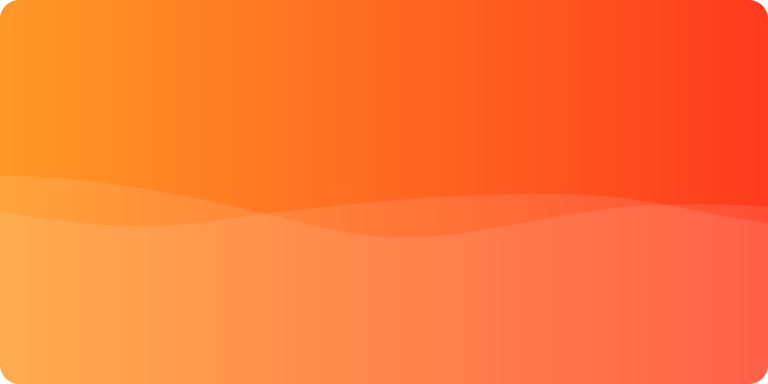
Write a WebGL 1 fragment shader that draws this background.

```glsl
precision highp float;
// Rounded banner: amber-to-red gradient with two translucent waves along the lower half.
uniform vec2 u_resolution;

const vec3 AMBER = vec3(1.0, 0.600, 0.148);
const vec3 RED = vec3(1.0, 0.228, 0.115);
const vec3 WHITE = vec3(1.0);
const float WAVE_ALPHA = 0.10;
const float CORNER_RADIUS = 0.050; // in canvas heights

// Wave knots: x, height, slope
const vec3 SWELL_0 = vec3(0.0, 0.542, 0.0);
const vec3 SWELL_1 = vec3(0.345, 0.4435, -0.48);
const vec3 SWELL_2 = vec3(0.521, 0.381, 0.0);
const vec3 SWELL_3 = vec3(0.853, 0.466, 0.04);
const vec3 SWELL_4 = vec3(1.0, 0.462, -0.14);

const vec3 RIPPLE_0 = vec3(0.0, 0.449, -0.34);
const vec3 RIPPLE_1 = vec3(0.189, 0.410, 0.0);
const vec3 RIPPLE_2 = vec3(0.345, 0.4435, 0.24);
const vec3 RIPPLE_3 = vec3(0.710, 0.4955, 0.0);
const vec3 RIPPLE_4 = vec3(0.866, 0.467, -0.38);
const vec3 RIPPLE_5 = vec3(1.0, 0.418, -0.32);

// Cubic Hermite curve between two knots
float hermite(vec3 a, vec3 b, float x) {
  float span = b.x - a.x;
  float t = (x - a.x) / span;
  float s = 1.0 - t;
  float bend = t * s * span * (a.z * s - b.z * t);
  return mix(a.y, b.y, t * t * (3.0 - 2.0 * t)) + bend;
}

float swellHeight(float x) {
  if (x < SWELL_1.x) return hermite(SWELL_0, SWELL_1, x);
  if (x < SWELL_2.x) return hermite(SWELL_1, SWELL_2, x);
  if (x < SWELL_3.x) return hermite(SWELL_2, SWELL_3, x);
  return hermite(SWELL_3, SWELL_4, x);
}

float rippleHeight(float x) {
  if (x < RIPPLE_1.x) return hermite(RIPPLE_0, RIPPLE_1, x);
  if (x < RIPPLE_2.x) return hermite(RIPPLE_1, RIPPLE_2, x);
  if (x < RIPPLE_3.x) return hermite(RIPPLE_2, RIPPLE_3, x);
  if (x < RIPPLE_4.x) return hermite(RIPPLE_3, RIPPLE_4, x);
  return hermite(RIPPLE_4, RIPPLE_5, x);
}

float roundedBox(vec2 p, vec2 halfSize, float radius) {
  vec2 q = abs(p) - halfSize + radius;
  return length(max(q, 0.0)) + min(max(q.x, q.y), 0.0) - radius;
}

// Antialiased coverage: 1 where the signed distance is negative
float coverage(float signedDistance, float pixel) {
  return clamp(0.5 - signedDistance / pixel, 0.0, 1.0);
}

void main() {
  vec2 uv = gl_FragCoord.xy / u_resolution;
  float pixel = 1.0 / u_resolution.y;

  // Horizontal gradient
  vec3 color = mix(AMBER, RED, uv.x);

  // Translucent waves, doubly lightened where they overlap
  float swell = coverage(uv.y - swellHeight(uv.x), pixel);
  float ripple = coverage(uv.y - rippleHeight(uv.x), pixel);
  color = mix(color, WHITE, WAVE_ALPHA * swell);
  color = mix(color, WHITE, WAVE_ALPHA * ripple);

  // Rounded corners on white; straight sides stay flush with the canvas
  vec2 size = vec2(u_resolution.x / u_resolution.y, 1.0);
  float card = roundedBox((uv - 0.5) * size, 0.5 * size, CORNER_RADIUS);
  color = mix(WHITE, color, coverage(card, pixel));

  gl_FragColor = vec4(color, 1.0);
}
```
